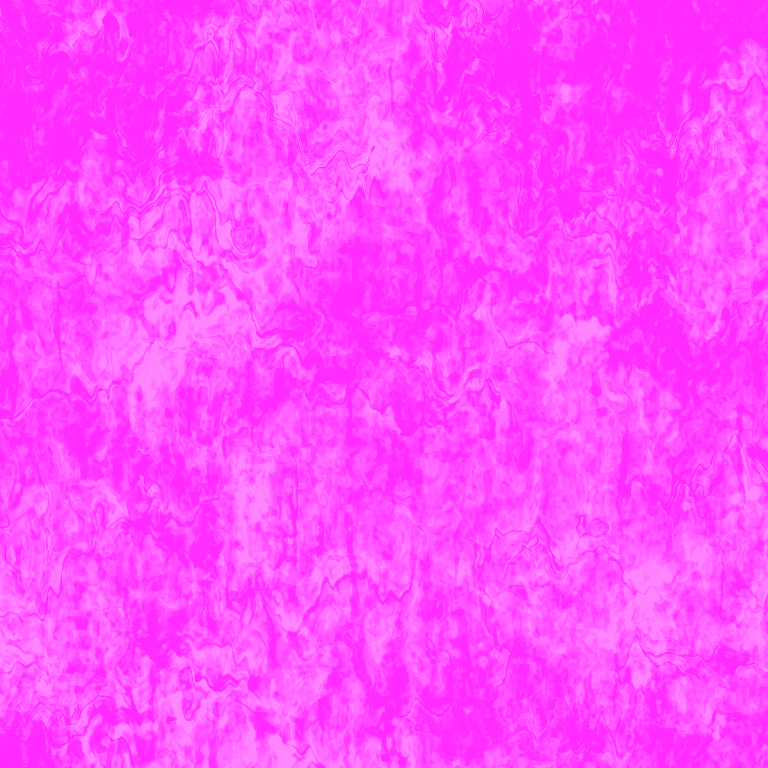
A Shadertoy shader for this texture:

```glsl
// Weathered magenta plaster: marbled, vertically smeared layers of paint
// with flaked patches, dark cracks rimmed by light, and short running drips.
// Warped fractal noise gives one tone value, which is mapped to the green channel.

float hash(vec2 p) {
    vec3 h = fract(vec3(p.xyx) * 0.1031);
    h += dot(h, h.yzx + 33.33);
    return fract((h.x + h.y) * h.z);
}

float noise(vec2 p) {
    vec2 i = floor(p), f = fract(p);
    f = f * f * (3.0 - 2.0 * f);
    return mix(mix(hash(i), hash(i + vec2(1, 0)), f.x),
               mix(hash(i + vec2(0, 1)), hash(i + vec2(1, 1)), f.x), f.y);
}

float fbm(vec2 p) {
    float sum = 0.0, weight = 0.52;
    for (int i = 0; i < 5; i++) {
        sum += weight * noise(p);
        p = mat2(1.92, 0.56, -0.56, 1.92) * p + 17.3;
        weight *= 0.5;
    }
    return sum;
}

// Upright noise: no rotation between octaves, so vertical stretching survives
float grain(vec2 p) {
    return 0.5 * noise(p) + 0.3 * noise(p * 2.1 + 31.0) + 0.2 * noise(p * 4.3 + 57.0);
}

// Dark crack on a contour of the field, with a light rim on its upper side
float crack(float field, float width) {
    float line = 1.0 - smoothstep(width * 0.4, width, abs(field));
    float rim = smoothstep(width, width * 1.8, field) * (1.0 - smoothstep(width * 2.0, 0.09, field));
    return 0.9 * rim - 1.7 * line;
}

// Short runs of paint in columns, each with its own position, top and length
float drips(vec2 p, float columns, float seed) {
    float wobble = 0.010 * (noise(p * vec2(12, 28) + seed) - 0.5)
                 + 0.006 * (noise(p * 100.0 + seed) - 0.5);
    float x = (p.x + wobble) * columns;
    float y = p.y * 4.0 + 7.0 * hash(vec2(floor(x), seed));
    vec2 cell = vec2(floor(x), floor(y));
    float rnd = hash(cell + seed * 3.7);
    float offset = abs(fract(x) - mix(0.2, 0.8, hash(cell + seed + 4.0))) / columns;
    float halfWidth = mix(0.001, 0.005, hash(cell + seed + 8.0)) * (0.4 + 1.2 * noise(p * 55.0));
    float top = 0.55 + 0.4 * hash(cell + 21.0);
    float bottom = top - mix(0.2, 0.55, hash(cell + 33.0));
    float body = smoothstep(bottom, bottom + 0.12, fract(y)) * (1.0 - smoothstep(top - 0.03, top, fract(y)));
    return step(0.62, rnd) * body * (1.0 - smoothstep(halfWidth - 0.001, halfWidth + 0.001, offset));
}

void mainImage(out vec4 fragColor, in vec2 fragCoord) {
    vec2 p = fragCoord / iResolution.y + 3.0;

    // Swirling warp, plus a vertical smear that makes steep, jagged edges
    vec2 swirl = vec2(fbm(p * 5.0), fbm(p * 5.0 + 40.0)) - 0.5;
    vec2 curl = vec2(fbm(p * 15.0 + 3.0 * swirl), fbm(p * 15.0 + 70.0 - 3.0 * swirl)) - 0.5;
    float smear = grain(p * vec2(22, 5)) - 0.5;
    vec2 q = p + 0.14 * swirl + 0.06 * curl + vec2(0.0, 0.15 * smear);

    // Broad clouds, and marbling that follows the warp
    float cloud = fbm(q * vec2(3.8, 5.6) + 11.0) - 0.5;
    float marble = fbm(q * vec2(10, 24) + 4.0 * curl) - 0.5;
    float tone = 4.8 * cloud + 3.4 * marble;

    // Thin bands that trace the contours of the layers, like agate
    float layers = fbm(q * vec2(4, 8) + 47.0);
    float banding = smoothstep(0.40, 0.58, noise(p * vec2(5, 8) + 4.0 * swirl + 13.0));
    tone += 1.5 * banding * (noise(vec2(layers * 75.0, 3.0 * p.x)) - 0.5);

    // Vertical brush streaks, strongest in some regions
    float region = smoothstep(0.38, 0.62, fbm(p * vec2(4, 3) + swirl + 90.0));
    float streak = grain(vec2(p.x * 70.0 + 3.0 * curl.x, p.y * 9.0 + 2.0 * swirl.y)) - 0.5;
    tone += mix(1.2, 3.2, region) * streak;

    // Flaked paint: upright patches with sharp, ragged borders in two sizes
    float ragged = 0.3 * (noise(p * vec2(110, 80)) - 0.5);
    float flake = grain(p * vec2(26, 9) + 3.0 * curl) + ragged + 0.6 * cloud;
    float chip = grain(p * vec2(60, 26) + 4.0 * curl + 80.0) + ragged;
    tone += mix(0.45, 0.95, region) * (smoothstep(0.50, 0.54, flake) - 0.5);
    tone += 0.7 * smoothstep(0.60, 0.64, chip) - 0.8 * smoothstep(0.36, 0.32, chip);

    // Cracks at three scales, fading in and out along their length
    float breakup = smoothstep(0.34, 0.56, noise(p * 9.0 + 5.0));
    tone += breakup * crack(fbm(q * vec2(4, 6) + 25.0) - 0.5, 0.018);
    tone += 0.8 * (1.0 - 0.8 * breakup) * crack(fbm(q * vec2(7, 10) + 63.0) - 0.48, 0.022);
    tone += 0.6 * banding * crack(layers - 0.52, 0.012);

    // Drips, pits and dust
    tone -= 1.4 * max(drips(p, 17.0, 2.0), drips(p, 23.0, 9.0));
    tone -= 0.8 * smoothstep(0.76, 0.84, noise(p * vec2(90, 75) + 6.0 * curl));
    tone += 1.0 * (noise(p * vec2(230, 150)) - 0.5);

    // Tone to green, with soft limits at the deep and pale ends
    float green = 0.290 + 0.102 * tone;
    green = 0.165 + 0.5 * (green - 0.165 + sqrt((green - 0.165) * (green - 0.165) + 0.0008));
    green = min(green, 0.52);
    fragColor = vec4(1.0, green, 1.0, 1.0);
}
```
